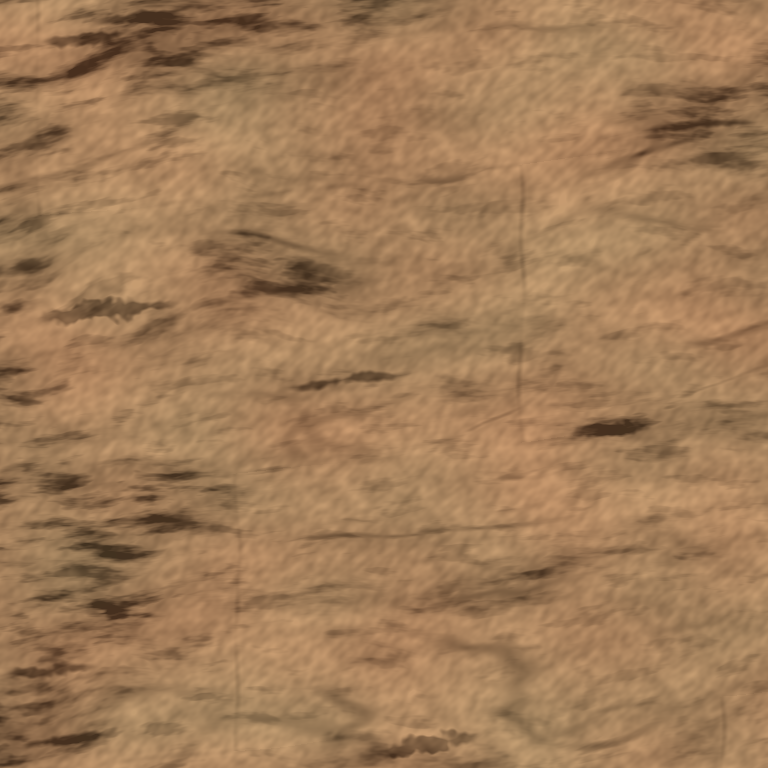
Give the GLSL for this texture, as a WebGL 2 fragment shader.

```glsl
#version 300 es
precision highp float;
// Weathered tan stone veneer: warped horizontal streaks, dark stains that
// gather on the left, thin wandering veins, lens-shaped cracks and faint
// block seams, all built from gradient noise and coloured by one tone value.
uniform vec2 u_resolution;
out vec4 fragColor;

vec2 hash2(vec2 cell) {
  vec3 h = fract(cell.xyx * vec3(0.1031, 0.1030, 0.0973));
  h += dot(h, h.yzx + 33.33);
  return fract((h.xx + h.yz) * h.zy);
}

vec2 gradient(vec2 cell) {
  float angle = 6.2832 * hash2(cell + 71.0).x;
  return vec2(cos(angle), sin(angle));
}

// Gradient noise, roughly -0.7 to 0.7
float noise(vec2 p) {
  vec2 i = floor(p), f = p - i;
  vec2 w = f * f * f * (f * (f * 6.0 - 15.0) + 10.0);
  vec2 e = vec2(1.0, 0.0);
  float low = mix(dot(gradient(i), f), dot(gradient(i + e), f - e), w.x);
  float high = mix(dot(gradient(i + e.yx), f - e.yx), dot(gradient(i + 1.0), f - 1.0), w.x);
  return mix(low, high, w.y);
}

float fbm(vec2 p) {
  float sum = 0.0, amp = 1.0;
  for (int i = 0; i < 4; i++) {
    sum += amp * noise(p);
    p = mat2(1.96, 0.16, -0.16, 1.96) * p + 17.3;
    amp *= 0.55;
  }
  return sum;
}

// Dark tapered cracks scattered over the surface
float cracks(vec2 p) {
  float dark = 0.0;
  float ragged = noise(p * vec2(28.0, 60.0)) + 0.6 * noise(p * 95.0);
  for (int i = 0; i < 9; i++) {
    vec2 seed = vec2(float(i), 5.0);
    vec2 d = p - hash2(seed);
    vec2 size = hash2(seed + 40.0);
    d.y -= 0.1 * d.x + 0.008 * noise(vec2(p.x * 14.0, float(i) * 3.7));
    float along = d.x / mix(0.05, 0.12, size.x);
    float halfWidth = mix(0.004, 0.012, size.y * size.y) * (1.0 - along * along);
    float edge = abs(d.y) - halfWidth * (1.0 + 1.2 * ragged);
    dark = max(dark, smoothstep(0.004, -0.004, edge) * smoothstep(1.0, 0.6, abs(along)));
  }
  return dark;
}

// Thin lines along the zero contour of a stretched noise field
float vein(vec2 p, float width) {
  return smoothstep(width, 0.0, abs(noise(p) + 0.06 * noise(p * 6.0)));
}

void main() {
  vec2 uv = gl_FragCoord.xy / u_resolution.y;

  // Flow coordinates: streaks rise gently to the right and bend
  vec2 flow = uv;
  flow.y -= 0.09 * uv.x + 0.06 * noise(uv * vec2(2.2, 2.8) + 4.0)
          + 0.012 * noise(uv * vec2(8.0, 11.0));
  float streaks = fbm(flow * vec2(4.0, 19.0) + 9.0);
  float shreds = fbm(flow * vec2(11.0, 42.0) + 31.0);
  float clouds = fbm(uv * vec2(3.0, 4.0) + 52.0);

  // Soft grain slanting up to the right
  vec2 slant = mat2(0.77, -0.64, 0.64, 0.77) * uv;
  float grain = noise(slant * vec2(42.0, 80.0)) + 0.6 * noise(slant * vec2(80.0, 125.0) + 8.0);

  float tone = 0.86 + 0.22 * streaks + 0.17 * clouds + 0.26 * grain;

  // Stains, heaviest near the left edge, broken up by the streaks
  float left = smoothstep(0.42, 0.0, uv.x + 0.3 * noise(uv * 3.0 + 12.0));
  float stain = smoothstep(0.05, 0.62, fbm(flow * vec2(2.4, 6.0) + 23.0) + 0.33 * left);
  tone -= 0.6 * stain * (0.35 + 0.85 * smoothstep(-0.2, 0.35, shreds + 0.3 * grain));
  tone -= 0.3 * smoothstep(0.16, 0.55, shreds) * (0.6 + 0.6 * left);

  // Veins fade in and out along their length
  float patches = smoothstep(-0.12, 0.35, noise(uv * vec2(4.0, 6.0) + 61.0) + 0.3 * shreds);
  float veins = vein(flow * vec2(2.2, 8.0) + 3.0, 0.06)
              + 0.7 * vein((flow - vec2(0.0, 0.22 * uv.x)) * vec2(2.6, 6.0) + 44.0, 0.05);
  tone -= 0.46 * patches * veins * (0.75 + 0.8 * grain);

  // Slanted courses, each with one upright seam and a slight step in tone
  float course = (uv.y - 0.11 * uv.x + 0.01 + 0.008 * noise(uv * 7.0)) / 0.36;
  float row = floor(course);
  float seamX = fract(0.31 + 0.37 * row) + 0.012 * noise(vec2(uv.y * 9.0, row));
  float side = uv.x - seamX;
  float worn = smoothstep(-0.3, 0.3, noise(uv * 13.0 + 5.0));
  float bed = 0.36 * abs(course - floor(course + 0.5));
  tone -= 0.2 * worn * smoothstep(0.006, 0.0, abs(side));
  tone -= 0.14 * worn * smoothstep(0.006, 0.0, bed);
  tone += 0.09 * smoothstep(-0.003, 0.003, side) * smoothstep(0.2, 0.0, side);

  tone -= 0.62 * cracks(uv);
  tone = clamp(tone, -0.15, 1.12);

  // Dark umber to tan, drifting between rosy and olive
  vec3 color = mix(vec3(0.33, 0.24, 0.16), vec3(0.73, 0.57, 0.41), tone);
  color += vec3(0.03, -0.012, -0.01) * noise(uv * vec2(5.0, 8.0) + 80.0);
  fragColor = vec4(color, 1.0);
}
```
